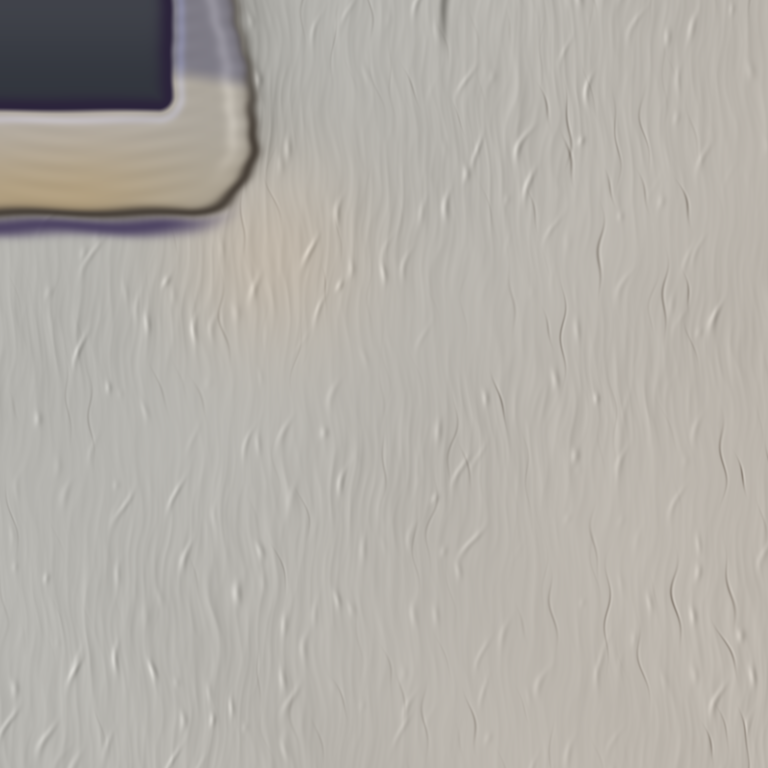
This texture is drawn by a Shadertoy shader. Its source:

```glsl
// Brushed, weathered grey paint with the rounded corner of a framed dark plate.
// The paint is relief from stretched soft cells plus scattered flecks and cracks;
// the plate is built from two rounded-corner distance functions.

vec2 hash2(vec2 p) {
    vec3 q = fract(p.xyx * vec3(0.1031, 0.1030, 0.0973));
    q += dot(q, q.yzx + 33.33);
    return fract((q.xx + q.yz) * q.zy);
}

// Cellular noise with a smooth minimum, so that creases stay soft
float softCells(vec2 p) {
    vec2 cell = floor(p);
    float sum = 0.0;
    for (int j = -1; j <= 1; j++)
    for (int i = -1; i <= 1; i++) {
        vec2 c = cell + vec2(i, j);
        vec2 d = p - c - hash2(c + 40.0);
        sum += exp(-9.0 * dot(d, d));
    }
    return -log(sum + 1e-4) / 9.0;
}

// Height of the brush marks, stretched along the vertical
float relief(vec2 p) {
    return softCells(p * vec2(46.0, 9.0))
         + 0.6 * softCells(p * vec2(85.0, 8.0) + 17.0)
         + 0.35 * softCells(p * vec2(140.0, 22.0) + 51.0);
}

// Scattered slender marks: x is the mark, y is its shadow on the right
vec2 strokes(vec2 p, vec2 grid, float width, float len, float lean, float seed) {
    vec2 cell = floor(p * grid), total = vec2(0.0);
    for (int j = -1; j <= 1; j++)
    for (int i = -1; i <= 1; i++) {
        vec2 c = cell + vec2(i, j);
        vec2 rnd = hash2(c + seed + 90.0);
        vec2 d = p - (c + hash2(c + seed)) / grid;
        d.x -= d.y * (lean + 0.5 * (rnd.x - 0.5)) + 0.003 * sin(d.y * 80.0 + rnd.x * 6.0);
        float y = d.y / (len * (0.4 + rnd.x));
        float strength = smoothstep(0.35, 1.0, rnd.y) * exp(-y * y);
        vec2 x = vec2(d.x, d.x - 1.7 * width) / width;
        total += strength * exp(-x * x);
    }
    return total;
}

// Distance to a region up and left of a rounded lower right corner
float cornerDistance(vec2 p, vec2 corner, float radius) {
    vec2 q = vec2(p.x - corner.x, corner.y - p.y) + radius;
    return length(max(q, 0.0)) + min(max(q.x, q.y), 0.0) - radius;
}

float band(float x, float center, float width) {
    float t = (x - center) / width;
    return exp(-t * t);
}

vec3 paint(vec2 p, float scuff) {
    vec2 w = p;
    w.x += 0.005 * sin(p.y * 19.0 + 4.0 * sin(p.x * 9.0)) + 0.002 * sin(p.y * 53.0 + p.x * 31.0);

    // Broad tints: cool on the left, warm towards the lower right
    float warm = smoothstep(0.1, 1.1, p.x + 0.4 * (0.5 - p.y));
    vec3 color = mix(vec3(0.708, 0.704, 0.685), vec3(0.735, 0.71, 0.675), warm);
    color += 0.009 * sin(p.x * 11.0 + 2.0 * sin(p.y * 5.0)) * sin(p.y * 8.0 + p.x * 3.0);
    color += vec3(0.035, 0.005, -0.025) * exp(-60.0 * dot(p - vec2(0.35, 0.67), p - vec2(0.35, 0.67)));

    // Brush relief lit from the left
    float slope = relief(w + vec2(0.0018, 0.0)) - relief(w - vec2(0.0018, 0.0));
    float rough = 0.75 + 0.35 * sin(p.x * 7.0 - p.y * 9.0 + 2.0 * sin(p.y * 6.0));
    color += clamp(slope, -0.5, 0.5) * (0.085 * rough + 0.15 * scuff);

    // Raised flecks and dark cracks
    vec2 fleck = strokes(w, vec2(27.0, 15.0), 0.0034, 0.015, 0.12, 3.0);
    color += (0.115 * fleck.x - 0.09 * fleck.y) * (rough + scuff);
    float patches = 0.55 + 0.45 * sin(p.x * 13.0 + 3.0 * sin(p.y * 7.0));
    float cracked = patches * mix(0.35, 1.0, smoothstep(0.3, 0.95, p.x + 0.3 * (0.5 - p.y)));
    vec2 crack = strokes(w, vec2(28.0, 10.0), 0.0018, 0.035, -0.15, 61.0);
    color += cracked * (0.06 * crack.y - vec3(0.19, 0.20, 0.205) * crack.x);

    // Smudged groove at the top edge
    color -= 0.2 * band(w.x, 0.582, 0.005) * smoothstep(0.92, 0.99, p.y);
    return color;
}

void mainImage(out vec4 fragColor, in vec2 fragCoord) {
    vec2 p = fragCoord / iResolution.y;
    float wobble = 0.002 * sin(p.x * 37.0 + p.y * 61.0) + 0.001 * sin(p.y * 170.0);
    float outer = cornerDistance(p, vec2(0.327 - 0.18 * max(p.y - 0.87, 0.0), 0.725), 0.085) + wobble;
    float inner = cornerDistance(p, vec2(0.224, 0.856), 0.018) + 0.3 * wobble;

    // Wall, scuffed and shaded around the frame
    float side = smoothstep(0.74, 0.84, p.y);
    float scuff = side * exp(-max(outer, 0.0) * 24.0);
    vec3 color = paint(p, scuff) - 0.13 * scuff;
    float below = 1.0 - smoothstep(0.20, 0.33, p.x);
    color = mix(color, vec3(0.27, 0.23, 0.36), 0.9 * below * band(outer, 0.020, 0.011));

    // Frame: beige below, violet grey along the upper right
    vec3 frame = mix(vec3(0.69, 0.62, 0.50), vec3(0.70, 0.67, 0.63), smoothstep(0.74, 0.85, p.y));
    frame = mix(frame, vec3(0.66, 0.64, 0.60), 0.7 * smoothstep(0.10, 0.30, p.x));
    frame = mix(frame, vec3(0.49, 0.48, 0.52), smoothstep(0.885, 0.915, p.y + 0.15 * (p.x - 0.26)));
    frame += 0.012 * sin(p.y * 260.0 + 3.0 * sin(p.x * 14.0)) * sin(p.x * 23.0);
    frame += 0.09 * band(outer, -0.026, 0.009) * side;
    frame += vec3(0.05, 0.06, 0.11) * band(inner, 0.012, 0.006);
    color = mix(color, frame, smoothstep(0.004, -0.004, outer));

    // Worn rim, darkest along the bottom and round the bend
    float rim = mix(0.9, 0.45, smoothstep(0.80, 0.93, p.y));
    color = mix(color, vec3(0.25, 0.22, 0.19), rim * band(outer, 0.002, 0.008));

    // Dark plate with a violet edge
    vec3 plate = mix(vec3(0.20, 0.215, 0.245), vec3(0.25, 0.26, 0.29), smoothstep(0.88, 1.0, p.y));
    plate = mix(plate, vec3(0.17, 0.14, 0.23), band(inner, -0.004, 0.014));
    color = mix(color, plate, smoothstep(0.005, -0.004, inner));

    fragColor = vec4(clamp(color, 0.0, 1.0), 1.0);
}
```
